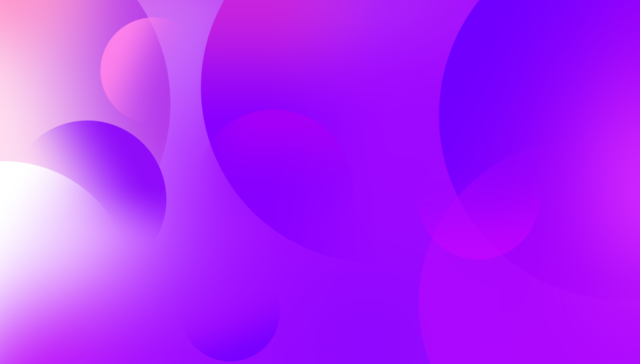
Write a Shadertoy shader that draws this background.

```glsl
// Overlapping translucent discs on a violet field with a white glow at the left.
#define VIOLET vec3(0.615, 0.03, 1.0)
#define MAGENTA vec3(0.74, 0.04, 0.97)
#define INDIGO vec3(0.47, 0.0, 1.0)
#define PINK vec3(1.0, 0.51, 0.92)
#define WHITE_GLOW 0.94
#define TOP_GLOW 0.37
#define EDGE_PIXELS 1.0

// Round falloff; spread holds the squared width on each axis.
float glow(vec2 p, vec2 centre, vec2 spread) {
    vec2 d = p - centre;
    return exp(-dot(d * d, 1.0 / spread));
}

// Disc with a linear RGBA gradient; start and end are in radii from its centre.
vec3 disc(vec3 under, vec2 p, vec2 centre, float radius,
          vec2 start, vec2 end, vec4 startColor, vec4 endColor) {
    vec2 q = (p - centre) / radius;
    vec2 axis = end - start;
    float t = smoothstep(0.0, 1.0, dot(q - start, axis) / dot(axis, axis));
    vec4 fill = mix(startColor, endColor, t);
    float edge = EDGE_PIXELS / iResolution.y;
    float mask = 1.0 - smoothstep(-edge, edge, length(p - centre) - radius);
    return mix(under, fill.rgb, fill.a * mask);
}

vec3 background(vec2 p) {
    float sides = 1.0 - smoothstep(0.0, 0.55, p.x) + 0.45 * smoothstep(1.15, 1.75, p.x);
    vec3 color = mix(VIOLET, MAGENTA, sides);
    color.r -= 0.05 * glow(p, vec2(1.0, 0.05), vec2(0.1, 0.08));
    // Pink light along the top
    float top = TOP_GLOW * exp(-pow((1.0 - p.y) / 0.17, 2.0));
    top *= 1.0 - smoothstep(0.4, 1.7, p.x);
    color = mix(color, vec3(0.92, 0.56, 0.87), top);
    color = mix(color, vec3(0.9, 0.75, 0.98), 0.3 * glow(p, vec2(0.5, 0.84), vec2(0.04, 0.06)));
    // White light at the left, reaching further upward than downward
    float reach = p.y > 0.38 ? 0.4 : 0.066;
    return mix(color, vec3(1.0), WHITE_GLOW * glow(p, vec2(0.0, 0.38), vec2(0.16, reach)));
}

vec3 middleDiscs(vec3 color, vec2 p) {
    vec3 large = disc(color, p, vec2(1.034, 0.76), 0.482, vec2(0.0, -0.25), vec2(0.0, 0.52),
                      vec4(0.54, 0.0, 1.0, 1.0), vec4(0.78, 0.14, 0.87, 1.0));
    color = mix(large, color, smoothstep(0.72, 1.08, p.x));
    // Smaller disc, faint where it leaves the large one
    vec3 small = disc(color, p, vec2(0.753, 0.484), 0.215, vec2(0.0, 1.0), vec2(0.0, -0.6),
                      vec4(0.66, 0.0, 0.97, 0.85), vec4(INDIGO, 0.0));
    color = mix(color, small, smoothstep(0.53, 0.7, p.x));
    return disc(color, p, vec2(0.632, 0.144), 0.137, vec2(0.38, -0.92), vec2(-0.15, 0.4),
                vec4(INDIGO, 1.0), vec4(VIOLET, 0.0));
}

vec3 leftDiscs(vec3 color, vec2 p) {
    // Large pale disc with a pink corner
    vec3 pale = disc(color, p, vec2(-0.023, 0.715), 0.491, vec2(0.0, -0.1), vec2(1.0, 0.12),
                     vec4(1.0, 0.87, 0.94, 1.0), vec4(0.70, 0.22, 0.92, 0.95));
    color = mix(color, pale, smoothstep(0.36, 0.65, p.y));
    color = mix(color, vec3(1.0, 0.55, 0.78), 0.8 * glow(p, vec2(0.03, 1.04), vec2(0.06, 0.035)));
    // Pink disc
    color = disc(color, p, vec2(0.422, 0.806), 0.146, vec2(-0.85, 0.3), vec2(0.4, -0.3),
                 vec4(PINK, 0.95), vec4(0.82, 0.35, 0.95, 0.0));
    // Violet disc, fading left and down
    vec3 violet = disc(color, p, vec2(0.24, 0.452), 0.217, vec2(0.65, 0.45), vec2(-0.4, -0.15),
                       vec4(0.55, 0.03, 0.98, 0.95), vec4(0.68, 0.35, 1.0, 0.0));
    color = mix(color, violet, smoothstep(0.31, 0.5, p.y));
    // White disc
    return disc(color, p, vec2(0.011, 0.199), 0.358, vec2(-0.1, 0.6), vec2(0.8, 0.05),
                vec4(1.0), vec4(0.83, 0.55, 1.0, 0.0));
}

vec3 rightDiscs(vec3 color, vec2 p) {
    // Large disc fading out below, lit from the right
    vec3 large = disc(color, p, vec2(1.715, 0.683), 0.509, vec2(-0.98, 0.28), vec2(0.05, -0.35),
                      vec4(0.44, 0.0, 1.0, 1.0), vec4(0.62, 0.0, 0.98, 1.0));
    color = mix(color, large, smoothstep(0.1, 0.25, p.y));
    color = mix(color, vec3(0.85, 0.18, 1.0), 0.78 * glow(p, vec2(1.78, 0.48), vec2(0.045, 0.1)));
    // Magenta discs
    color = disc(color, p, vec2(1.6, 0.167), 0.45, vec2(-0.9, -0.1), vec2(0.3, 0.7),
                 vec4(0.71, 0.03, 1.0, 0.65), vec4(0.68, 0.02, 1.0, 0.0));
    return disc(color, p, vec2(1.315, 0.454), 0.167, vec2(0.1, -1.0), vec2(-0.1, 0.6),
                vec4(0.77, 0.02, 1.0, 0.7), vec4(0.66, 0.0, 1.0, 0.0));
}

void mainImage(out vec4 fragColor, in vec2 fragCoord) {
    vec2 p = fragCoord / iResolution.y;
    vec3 color = background(p);
    color = middleDiscs(color, p);
    color = leftDiscs(color, p);
    color = rightDiscs(color, p);
    fragColor = vec4(clamp(color, 0.0, 1.0), 1.0);
}
```
